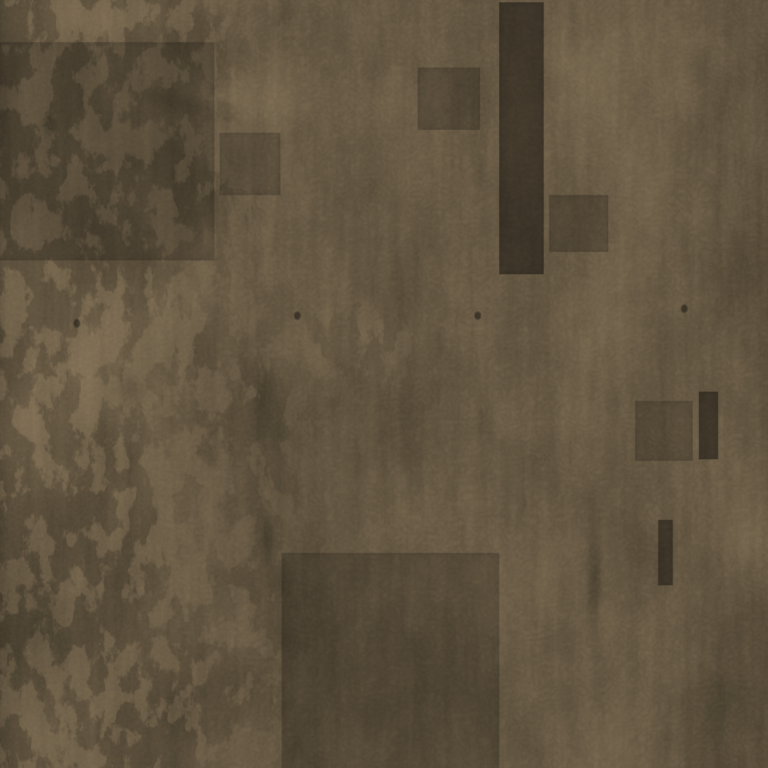
This texture is drawn by a WebGL 2 fragment shader. Its source:

```glsl
#version 300 es
precision highp float;
// Weathered brown metal plate: layered gradient noise gives stains, flaking
// and fine crackle; soft ellipses place the large light and dark zones,
// and loops lay rectangular shadowed panels and small rivets over it.
uniform vec2 u_resolution;
out vec4 fragColor;

const vec3 DARK = vec3(0.265, 0.232, 0.172);
const vec3 LIGHT = vec3(0.490, 0.424, 0.325);

// Panels as left, bottom, right, top, with a brightness for each
const int PANELS = 9;
const vec4 RECT[PANELS] = vec4[](
  vec4(-0.02, 0.661, 0.279, 0.945), vec4(0.286, 0.746, 0.365, 0.827),
  vec4(0.544, 0.831, 0.625, 0.912), vec4(0.650, 0.643, 0.708, 0.997),
  vec4(0.715, 0.672, 0.792, 0.746), vec4(0.827, 0.400, 0.902, 0.478),
  vec4(0.910, 0.402, 0.935, 0.490), vec4(0.857, 0.238, 0.876, 0.323),
  vec4(0.367, -0.02, 0.650, 0.280));
const float SHADE[PANELS] = float[](0.83, 0.84, 0.82, 0.60, 0.81, 0.83, 0.60, 0.64, 0.83);
const vec2 RIVET[4] = vec2[](vec2(0.100, 0.579), vec2(0.387, 0.589),
                             vec2(0.622, 0.589), vec2(0.891, 0.598));

vec2 gradientAt(vec2 cell) {
  uvec2 q = uvec2(ivec2(cell) + 4096);
  uint h = q.x * 1597334677u ^ q.y * 3812015801u;
  h = (h ^ (h >> 15)) * 2246822519u;
  h ^= h >> 13;
  float angle = float(h & 65535u) / 65536.0 * 6.28319;
  return vec2(cos(angle), sin(angle));
}

float noise(vec2 p) {
  vec2 i = floor(p), f = fract(p);
  vec2 w = f * f * f * (f * (f * 6.0 - 15.0) + 10.0);
  vec2 e = vec2(1.0, 0.0);
  float a = dot(gradientAt(i), f);
  float b = dot(gradientAt(i + e.xy), f - e.xy);
  float c = dot(gradientAt(i + e.yx), f - e.yx);
  float d = dot(gradientAt(i + e.xx), f - e.xx);
  return mix(mix(a, b, w.x), mix(c, d, w.x), w.y);
}

float fbm(vec2 p, int octaves) {
  float sum = 0.0, amp = 1.0;
  for (int i = 0; i < octaves; i++) {
    sum += amp * noise(p);
    p = mat2(1.6, 1.2, -1.2, 1.6) * p + 17.3;
    amp *= 0.55;
  }
  return sum;
}

// Soft elliptical spot, 1 at its centre
float spot(vec2 p, vec2 centre, vec2 radius) {
  vec2 d = (p - centre) / radius;
  return exp(-dot(d, d));
}

float boxDistance(vec2 p, vec4 r) {
  vec2 d = abs(p - 0.5 * (r.xy + r.zw)) - 0.5 * (r.zw - r.xy);
  return length(max(d, 0.0)) + min(max(d.x, d.y), 0.0);
}

// Large light and dark zones
float zones(vec2 p) {
  float t = 0.0;
  t += 0.22 * spot(p, vec2(0.05, 0.45), vec2(0.08, 0.16));
  t += 0.14 * spot(p, vec2(0.18, 0.60), vec2(0.12, 0.08));
  t += 0.16 * spot(p, vec2(0.47, 0.55), vec2(0.08, 0.05));
  t += 0.18 * spot(p, vec2(0.32, 0.87), vec2(0.06, 0.03));
  t += 0.14 * spot(p, vec2(0.12, 0.98), vec2(0.16, 0.03));
  t += 0.14 * spot(p, vec2(0.80, 0.86), vec2(0.14, 0.16));
  t += 0.20 * spot(p, vec2(0.98, 0.32), vec2(0.04, 0.08));
  t += 0.12 * spot(p, vec2(0.76, 0.14), vec2(0.08, 0.14));
  t -= 0.22 * spot(p, vec2(0.03, 0.16), vec2(0.08, 0.12));
  t -= 0.24 * spot(p, vec2(0.95, 0.10), vec2(0.06, 0.15));
  t -= 0.16 * spot(p, vec2(0.97, 0.60), vec2(0.05, 0.25));
  t -= 0.16 * spot(p, vec2(0.42, 0.16), vec2(0.05, 0.14));
  t -= 0.12 * spot(p, vec2(0.45, 0.44), vec2(0.16, 0.07));
  return t - 0.22 * exp(-p.x / 0.012) - 0.10 * exp((p.x - 1.0) / 0.02);
}

// Narrow smears and dents
float smears(vec2 p) {
  return 0.38 * spot(p, vec2(0.775, 0.245), vec2(0.010, 0.050))
       + 0.28 * spot(p, vec2(0.348, 0.295), vec2(0.008, 0.030))
       + 0.26 * spot(p, vec2(0.170, 0.495), vec2(0.018, 0.014))
       + 0.32 * spot(p, vec2(0.062, 0.835), vec2(0.009, 0.018))
       + 0.20 * spot(p, vec2(0.235, 0.865 - 0.3 * (p.x - 0.235)), vec2(0.06, 0.014));
}

void main() {
  vec2 p = gl_FragCoord.xy / u_resolution;
  float pixel = 1.0 / min(u_resolution.x, u_resolution.y);

  // Stains, vertical streaks, flaking and crackle
  float stain = fbm(p * vec2(7.0, 5.0), 5);
  float streak = fbm(p * vec2(55.0, 5.0) + 31.0, 3);
  float flake = smoothstep(-0.10, 0.18, fbm(p * vec2(30.0, 19.0) + 9.0, 5) + 0.35 * stain);
  float wear = 0.12 + 0.88 * smoothstep(0.42, 0.12, p.x + 0.2 * stain);
  wear = max(wear, 0.7 * spot(p, vec2(0.47, 0.55), vec2(0.10, 0.06)));
  float crackle = abs(noise(p * vec2(90.0, 110.0) + 2.0 * stain)) - 0.2;
  float grain = noise(p * 230.0);
  float tone = 0.60 + zones(p) - smears(p) + 0.26 * stain + 0.13 * streak;
  tone += wear * 0.36 * (flake - 0.55) + 0.22 * crackle * (1.0 - 0.5 * wear) + 0.09 * grain;
  vec3 colour = mix(DARK, LIGHT, clamp(tone, -0.2, 1.15));

  // Shadowed panels with a faint darker rim
  for (int i = 0; i < PANELS; i++) {
    float d = boxDistance(p, RECT[i]);
    float inside = smoothstep(pixel, -pixel, d);
    float rim = 0.07 * exp(-abs(d) / 0.003);
    colour *= mix(1.0, SHADE[i] - rim, inside);
  }

  // Rivets
  for (int i = 0; i < 4; i++) {
    float d = length((p - RIVET[i]) * vec2(1.25, 1.0)) - 0.0045;
    colour *= 1.0 - 0.42 * smoothstep(0.0015 + pixel, -pixel, d);
  }
  fragColor = vec4(colour, 1.0);
}
```
